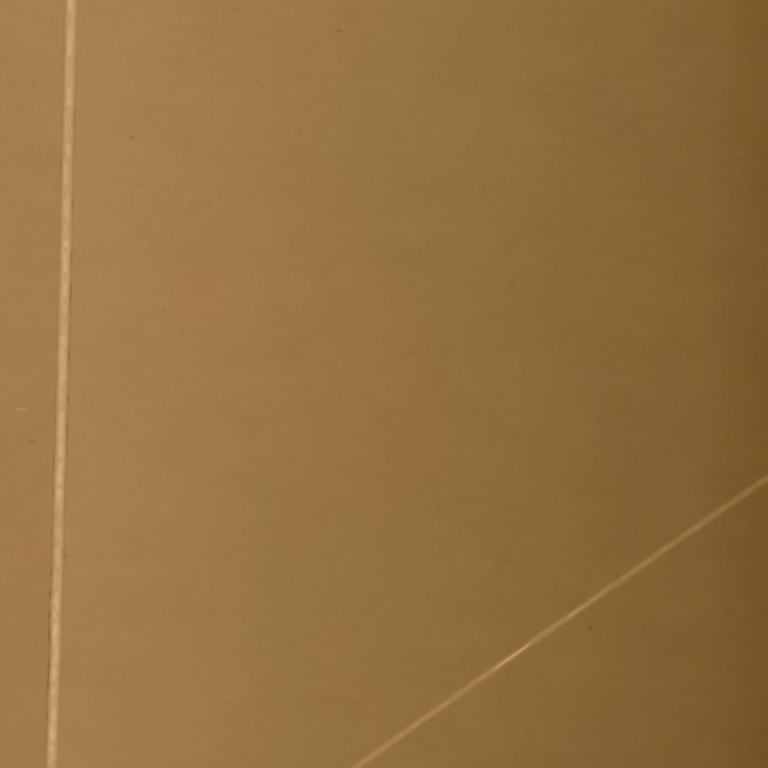
Write a WebGL 1 fragment shader that draws this texture.

```glsl
precision highp float;
// Warm tan board lit from the upper left, crossed by two pale scratches.
// A curved gradient gives the light, layered sines the blotches, and
// cellular noise the rare specks; scratches are distances to segments.

uniform vec2 u_resolution;

float hash(vec2 p) {
  vec3 q = fract(vec3(p.xyx) * 0.1031);
  q += dot(q, q.yzx + 33.33);
  return fract((q.x + q.y) * q.z);
}

float valueNoise(vec2 p) {
  vec2 cell = floor(p);
  vec2 f = fract(p);
  f = f * f * (3.0 - 2.0 * f);
  float low = mix(hash(cell), hash(cell + vec2(1.0, 0.0)), f.x);
  float high = mix(hash(cell + vec2(0.0, 1.0)), hash(cell + 1.0), f.x);
  return mix(low, high, f.y);
}

// Soft, wandering blotches from layered sines, about -1 to 1
float blotches(vec2 p) {
  float sum = 0.0;
  float weight = 0.5;
  for (int i = 0; i < 4; i++) {
    sum += weight * sin(p.x + 1.3 * sin(p.y)) * cos(p.y * 1.2 + p.x * 0.4);
    p = mat2(0.8, 0.6, -0.6, 0.8) * p * 1.9 + 2.1;
    weight *= 0.6;
  }
  return sum;
}

// Sparse, slightly flattened specks, one candidate per cell
float specks(vec2 p, float density, float radius) {
  vec2 cell = floor(p);
  vec2 center = 0.25 + 0.5 * vec2(hash(cell + 7.0), hash(cell + 19.0));
  vec2 offset = (fract(p) - center) * vec2(0.75, 1.2);
  float present = step(1.0 - density, hash(cell + 3.0));
  return present * (1.0 - smoothstep(0.0, radius, length(offset)));
}

// Signed distance across a segment (right is positive) and position along it
vec2 segmentCoords(vec2 p, vec2 a, vec2 b) {
  vec2 dir = normalize(b - a);
  vec2 rel = p - a;
  return vec2(dir.y * rel.x - dir.x * rel.y, dot(rel, dir) / length(b - a));
}

float band(float d, float halfWidth, float blur) {
  return 1.0 - smoothstep(halfWidth - blur, halfWidth + blur, abs(d));
}

vec3 board(vec2 uv) {
  float shade = max(uv.x, 0.1) + 0.16 * (0.5 - uv.y);
  shade = pow(clamp(shade, 0.0, 1.2), 1.15);
  vec3 color = mix(vec3(0.656, 0.512, 0.326), vec3(0.486, 0.364, 0.182), shade);
  color -= 0.025 * smoothstep(0.9, 1.02, uv.x);

  // Broad patches, with a reddish tint across the left half
  float warm = blotches(uv * vec2(7.0, 6.0) + vec2(0.4, 4.2));
  color += vec3(0.010, 0.003, 0.001) * blotches(uv * vec2(9.0, 7.0) + 1.7);
  color += vec3(0.007, -0.003, -0.004) * warm * (1.0 - 0.6 * uv.x);
  color += vec3(0.009, -0.001, 0.0) * exp(-dot(uv - vec2(0.25, 0.5), uv - vec2(0.25, 0.5)) * 9.0);

  // Mid-sized mottling, faint horizontal fibres and fine grain
  float mottle = valueNoise(uv * vec2(16.0, 24.0)) - 0.5;
  float fibre = valueNoise(uv * vec2(60.0, 120.0)) - 0.5;
  float grain = valueNoise(uv * 210.0) - 0.5;
  color += 0.009 * mottle + 0.008 * fibre + 0.010 * grain;

  color -= 0.06 * specks(uv * 15.0, 0.04, 0.07);
  color -= 0.025 * specks(uv * 31.0 + 5.0, 0.05, 0.15);
  return color;
}

// Tall mottled scratch with soft, broken dark rims
vec3 tallScratch(vec3 color, vec2 uv) {
  vec2 s = segmentCoords(uv, vec2(0.0677, 0.0), vec2(0.0925, 1.0));
  float wobble = valueNoise(vec2(s.y * 45.0, 2.0)) - 0.5;
  float d = s.x + 0.0012 * wobble - 0.0010 * sin(s.y * 3.14159);
  color -= vec3(0.010, 0.013, 0.016) * (1.0 - smoothstep(-0.01, 0.0, d));

  float chips = smoothstep(0.4, 0.9, valueNoise(vec2(s.y * 75.0, uv.x * 90.0)));
  float rightRim = band(d - 0.0082, 0.0008, 0.0024) * band(s.y - 0.52, 0.3, 0.25);
  float leftRim = band(d + 0.0080, 0.0008, 0.0024) * (1.0 - 0.6 * smoothstep(0.25, 0.6, s.y));
  color -= 0.13 * (rightRim + leftRim) * (0.2 + 0.8 * chips);

  float wear = valueNoise(vec2(uv.x * 200.0, uv.y * 120.0));
  float patches = valueNoise(vec2(s.y * 22.0, 8.0));
  float body = band(d, 0.0055, 0.0034) * (0.46 + 0.34 * wear + 0.2 * patches);
  float core = band(d + 0.0004, 0.0020, 0.0028) * wear * (0.15 + 0.5 * patches);
  color = mix(color, vec3(0.79, 0.645, 0.455), body);
  return mix(color, vec3(0.86, 0.74, 0.56), core);
}

// Thin slanted scratch, fading to the right with a broken glint partway
vec3 slantedScratch(vec3 color, vec2 uv) {
  vec2 s = segmentCoords(uv, vec2(0.462, 0.0), vec2(1.0, 0.378));
  float d = s.x + 0.0012 * sin(s.y * 3.14159);
  float glint = exp(-pow((s.y - 0.41) / 0.12, 2.0));
  float wear = valueNoise(vec2(s.y * 55.0, d * 250.0));
  float fade = mix(0.58, 0.42, smoothstep(0.45, 0.75, s.y));
  float body = band(d, 0.0036, 0.0034) * (fade + 0.25 * (wear - 0.5));
  float core = band(d, 0.0010, 0.0022) * glint * smoothstep(0.2, 0.9, wear);
  color = mix(color, vec3(0.71, 0.56, 0.355), body);
  return mix(color, vec3(0.83, 0.69, 0.47), 0.85 * core);
}

void main() {
  vec2 uv = gl_FragCoord.xy / u_resolution;
  vec3 color = board(uv);
  color = tallScratch(color, uv);
  color = slantedScratch(color, uv);

  // Short yellow nick near the left edge
  vec2 nick = uv - vec2(0.027, 0.467);
  float nickMask = band(nick.x, 0.008, 0.003) * band(nick.y - 0.1 * nick.x, 0.0010, 0.0014);
  color = mix(color, vec3(0.74, 0.57, 0.30), 0.7 * nickMask);
  gl_FragColor = vec4(color, 1.0);
}
```
